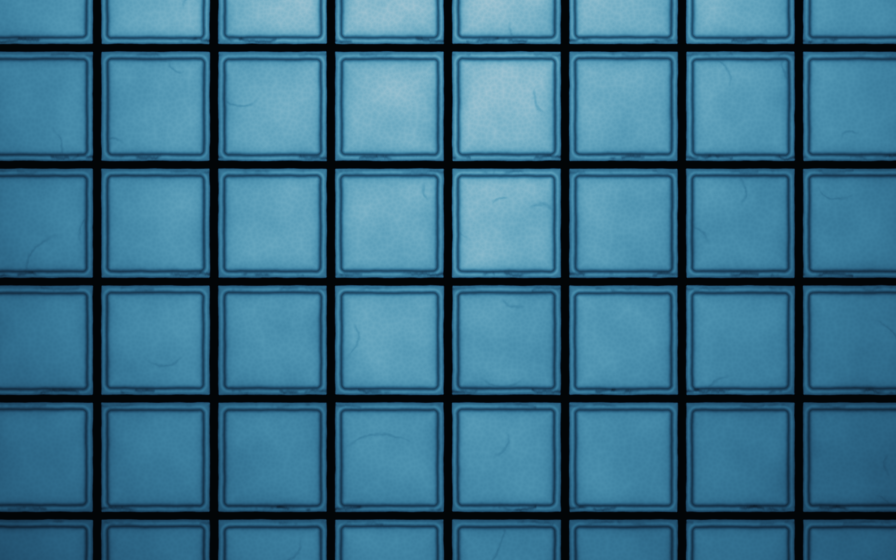
Write a Shadertoy shader that draws this pattern.

```glsl
// Wall of square blue glass blocks in black joints, lit softly from the top centre.

const float PITCH = 0.2089;        // block spacing, in canvas heights
const float JOINT_Y = 0.497;       // height of the middle horizontal joint
const float JOINT_TONE = 0.018;

float hash(vec2 p) {
    vec3 q = fract(p.xyx * vec3(0.1031, 0.103, 0.0973));
    q += dot(q, q.yzx + 33.33);
    return fract((q.x + q.y) * q.z);
}

vec2 hash2(vec2 p) {
    return vec2(hash(p), hash(p + 57.3));
}

// Distance to the nearest scattered point, about 0 to 1
float cellular(vec2 p) {
    vec2 cell = floor(p), local = fract(p);
    float nearest = 2.0;
    for (int y = -1; y <= 1; y++)
        for (int x = -1; x <= 1; x++) {
            vec2 o = vec2(x, y);
            nearest = min(nearest, length(o + hash2(cell + o) - local));
        }
    return nearest;
}

// Cloudy mottling from rotated sine layers, about -1 to 1
float layeredSines(vec2 p) {
    float sum = 0.0, amp = 0.5;
    for (int i = 0; i < 5; i++) {
        sum += amp * sin(p.x + 1.7 * sin(p.y));
        p = mat2(0.8, 0.6, -0.6, 0.8) * p * 1.8 + 2.3;
        amp *= 0.6;
    }
    return sum;
}

float roundBox(vec2 p, vec2 extent, float radius) {
    vec2 d = abs(p) - extent + radius;
    return length(max(d, 0.0)) + min(max(d.x, d.y), 0.0) - radius;
}

float ridge(float d, float width) {
    return exp(-d * d / (width * width));
}

// Brightness of the wall: x from the centre, y from the bottom
float wallLight(vec2 p) {
    return (0.49 + 0.36 * p.y - 0.09 * p.y * p.y) * exp(-0.6 * p.x * p.x);
}

// Black through steel blue to pale cyan, driven by the green level
vec3 blueTone(float g) {
    return vec3(0.4 * g + 1.2 * pow(g, 5.0), g, 1.58 * g - 0.66 * g * g);
}

// Faint curved scratches, placed differently in each block
float scratches(vec2 c, vec2 id, float aa) {
    float sum = 0.0;
    for (int i = 0; i < 3; i++) {
        vec2 seed = id + float(i) * 17.0;
        vec2 d = c - 1.1 * (hash2(seed) - 0.5);
        float radius = mix(0.08, 0.45, hash(seed + 5.1));
        float arc = ridge(length(d) - radius + 0.012 * layeredSines(c * 14.0 + seed), 0.004 + aa);
        float span = smoothstep(0.6, 1.0, cos(atan(d.y, d.x) - 6.28 * hash(seed + 9.7)));
        sum += arc * span * step(0.5, hash(seed + 3.3));
    }
    return sum;
}

// Broken dark residue along the top and bottom of the frame
float residue(vec2 c, vec2 id, float aa) {
    float wave = layeredSines(vec2(c.x * 16.0, 0.0) + id * 4.7);
    float gaps = smoothstep(0.0, 0.5, layeredSines(vec2(c.x * 7.0, 2.0) + id * 9.1));
    float line = ridge(abs(c.y) - 0.438 - 0.012 * wave, 0.006 + aa);
    return line * gaps * (c.y < 0.0 ? 1.0 : 0.5);
}

// Shade of one block; c runs from -0.5 to 0.5 across it
float blockShade(vec2 c, vec2 id, float aa) {
    vec2 shift = 0.008 * (hash2(id + 21.0) - 0.5) + vec2(0.0, 0.004);
    float outer = roundBox(c, vec2(0.465, 0.468), 0.012);
    float inner = roundBox(c + shift, vec2(0.408, 0.405), 0.035);

    float panel = 1.0 - 0.2 * exp(min(inner, 0.0) / 0.035);
    float frame = 0.74 + 0.13 * ridge(inner - 0.03, 0.014);
    float shade = mix(panel, frame, smoothstep(-0.006, 0.006, inner));
    shade -= 0.3 * ridge(inner - 0.002, 0.009 + aa);
    shade -= 0.28 * exp(min(outer, 0.0) / 0.009);
    shade -= 0.25 * residue(c, id, aa);
    shade -= 0.09 * scratches(c, id, aa) * smoothstep(0.0, -0.03, inner);
    return shade;
}

void mainImage(out vec4 fragColor, in vec2 fragCoord) {
    vec2 p = fragCoord / iResolution.y;
    p.x -= 0.5 * iResolution.x / iResolution.y;
    float aa = 1.0 / (iResolution.y * PITCH);

    // Grid of blocks with slightly uneven joints
    vec2 grid = (p - vec2(0.0, JOINT_Y)) / PITCH;
    vec2 id = floor(grid);
    vec2 c = fract(grid) - 0.5;
    vec2 rough = c + 0.003 * vec2(layeredSines(grid * 11.0), layeredSines(grid.yx * 11.0 + 4.0));
    float glass = smoothstep(aa, -aa, roundBox(rough, vec2(0.465, 0.468), 0.012));

    // Stains, fine grain and per-block brightness
    float stain = 0.035 * layeredSines(grid * 4.0 + id * 3.1);
    float grain = 0.05 * (cellular(p * 130.0) - 0.5) + 0.05 * (cellular(grid * 3.0 + id) - 0.5);
    float variation = 1.0 + stain + grain + 0.08 * (hash(id + 40.0) - 0.5);

    float tone = wallLight(p) * variation * blockShade(rough, id, aa);
    fragColor = vec4(blueTone(mix(JOINT_TONE, max(tone, JOINT_TONE), glass)), 1.0);
}
```
